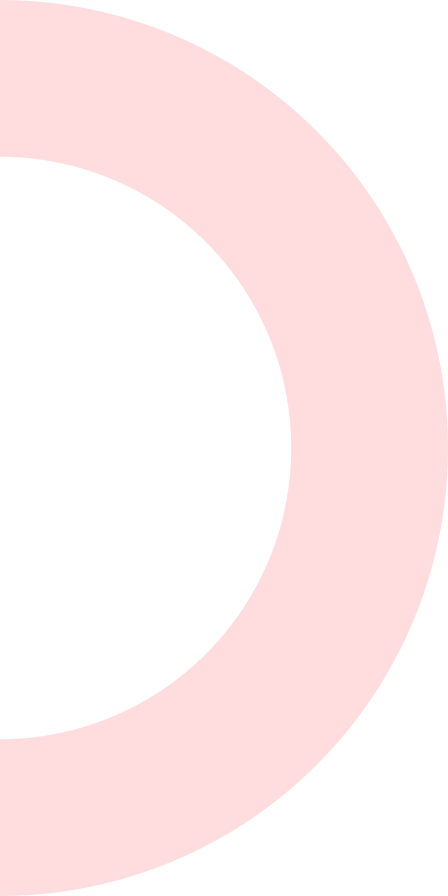
Give the GLSL for this background, as a Shadertoy shader.

```glsl
// A broad pale pink half ring on white, opening toward the left edge.
// The ring is a signed distance to a circle, thickened into a band
// and blended over the ground with a one-pixel smooth edge.

const vec3 WHITE = vec3(1.0);
const vec3 PALE_PINK = vec3(1.0, 0.867, 0.871);

// Signed distance to a band between two concentric circles
float ringDistance(vec2 p, vec2 center, float innerRadius, float outerRadius) {
    float midRadius = 0.5 * (innerRadius + outerRadius);
    float halfWidth = 0.5 * (outerRadius - innerRadius);
    return abs(length(p - center) - midRadius) - halfWidth;
}

// Coverage of a shape: 1 inside, 0 outside, soft across one pixel
float coverage(float dist, float pixel) {
    return clamp(0.5 - dist / pixel, 0.0, 1.0);
}

void mainImage(out vec4 fragColor, in vec2 fragCoord) {
    // Canvas height is one unit
    float pixel = 1.0 / iResolution.y;
    vec2 p = fragCoord * pixel;

    // Half ring centred on the middle of the left edge
    float ring = ringDistance(p, vec2(0.0, 0.5), 0.325, 0.5);

    vec3 color = mix(WHITE, PALE_PINK, coverage(ring, pixel));
    fragColor = vec4(color, 1.0);
}
```
